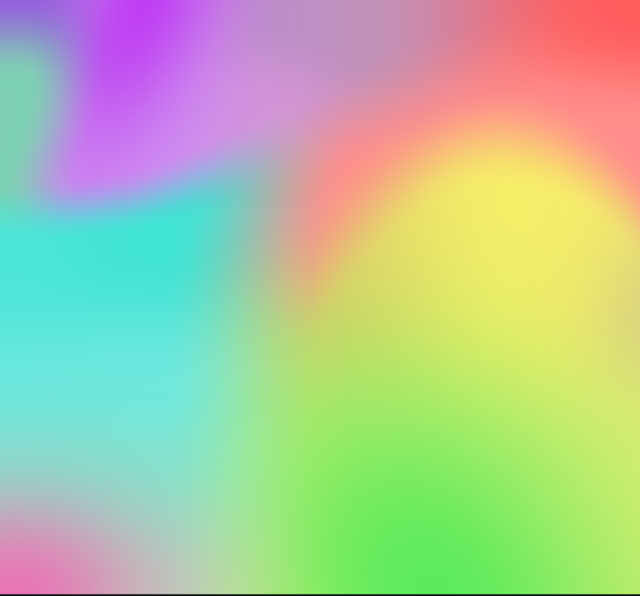
Reproduce this background procedurally as a Shadertoy shader.

```glsl
// Soft mesh gradient: violet, coral, yellow, green and turquoise glows melting together.

// Soft elliptical glow, 1 at its centre.
float glow(vec2 p, vec2 centre, vec2 radius) {
    vec2 q = (p - centre) / radius;
    return exp(-dot(q, q));
}

// Turquoise side, paling toward the bottom with a rose corner.
vec3 coolSide(vec2 p) {
    vec3 turquoise = mix(vec3(0.43, 0.91, 0.87), vec3(0.25, 0.89, 0.83), smoothstep(0.36, 0.58, p.y));
    vec3 sage = mix(vec3(0.71, 0.84, 0.74), vec3(0.53, 0.89, 0.79), smoothstep(0.0, 0.22, p.y));
    vec3 color = mix(sage, turquoise, smoothstep(0.16, 0.38, p.y));
    color = mix(color, vec3(0.34, 0.91, 0.86), 0.6 * glow(p, vec2(0.0, 0.56), vec2(0.14, 0.15)));
    return mix(color, vec3(0.91, 0.46, 0.71), glow(p, vec2(0.02, 0.0), vec2(0.2, 0.16)));
}

// Yellow over green, capped by a coral arch that reddens in the corner.
vec3 warmSide(vec2 p) {
    vec3 yellow = mix(vec3(0.9, 0.8, 0.42), vec3(0.97, 0.93, 0.41), smoothstep(0.45, 0.8, p.x));
    yellow = mix(yellow, vec3(0.84, 0.8, 0.52), 0.8 * glow(p, vec2(1.03, 0.44), vec2(0.11, 0.2)));
    yellow = mix(yellow, vec3(0.88, 0.93, 0.45), smoothstep(0.5, 0.2, p.y));
    vec2 leaning = vec2(p.x + 0.25 * p.y, p.y);
    vec3 color = mix(yellow, vec3(0.36, 0.92, 0.36), glow(leaning, vec2(0.68, 0.0), vec2(0.3, 0.38)));

    float offset = p.x - 0.78;
    float arch = max(0.77 - 2.7 * offset * offset, 0.54);
    float softness = mix(0.13, 0.085, smoothstep(0.45, 0.75, p.x));
    vec3 coral = mix(vec3(1.0, 0.56, 0.55), vec3(1.0, 0.36, 0.36),
                     smoothstep(0.78, 0.98, p.y) * smoothstep(0.68, 1.0, p.x));
    return mix(color, coral, smoothstep(-softness, softness, p.y - arch));
}

// Violet plume fading right through mauve into red.
vec3 upperBand(vec2 p) {
    vec3 mauve = mix(vec3(0.83, 0.58, 0.84), vec3(0.74, 0.56, 0.78), smoothstep(0.82, 0.97, p.y + 0.15 * (p.x - 0.4)));
    vec3 color = mix(vec3(0.81, 0.57, 0.94), mauve, smoothstep(0.25, 0.45, p.x));
    color = mix(color, vec3(0.76, 0.57, 0.72), smoothstep(0.44, 0.6, p.x));
    color = mix(color, vec3(1.0, 0.36, 0.36), smoothstep(0.56, 0.96, p.x));
    vec2 leaning = vec2(p.x + 0.3 * (1.0 - p.y), p.y);
    color = mix(color, vec3(0.75, 0.25, 0.95), glow(leaning, vec2(0.225, 1.0), vec2(0.115, 0.24)));

    // Indigo corner above a mint glow on the left rim.
    color = mix(color, vec3(0.59, 0.36, 0.87), smoothstep(0.2, 0.05, p.x) * smoothstep(0.8, 0.95, p.y));
    float bend = 0.035 * smoothstep(0.68, 0.85, p.y);
    float mint = smoothstep(0.13, 0.0, p.x - bend) * smoothstep(1.02, 0.86, p.y);
    return mix(color, vec3(0.49, 0.82, 0.7), mint);
}

void mainImage(out vec4 fragColor, in vec2 fragCoord) {
    vec2 p = fragCoord / iResolution.xy;

    // Turquoise melts into the warm side.
    float seam = p.x - 0.035 * smoothstep(0.5, 0.75, p.y);
    vec3 color = mix(coolSide(p), warmSide(p), smoothstep(0.25, 0.52, seam));

    // The upper band has a rising lower edge that softens to the right.
    float run = p.x - 0.2;
    float edge = 0.64 + 0.225 * (run + sqrt(run * run + 0.01));
    float softness = mix(0.055, 0.1, smoothstep(0.2, 0.6, p.x));
    color = mix(color, upperBand(p), smoothstep(-softness, softness, p.y - edge));

    // Thin dark rule along the bottom.
    float pixel = 1.0 / iResolution.y;
    color = mix(vec3(0.05, 0.07, 0.07), color, smoothstep(-0.5 * pixel, 0.5 * pixel, p.y - 0.0028));
    fragColor = vec4(color, 1.0);
}
```
